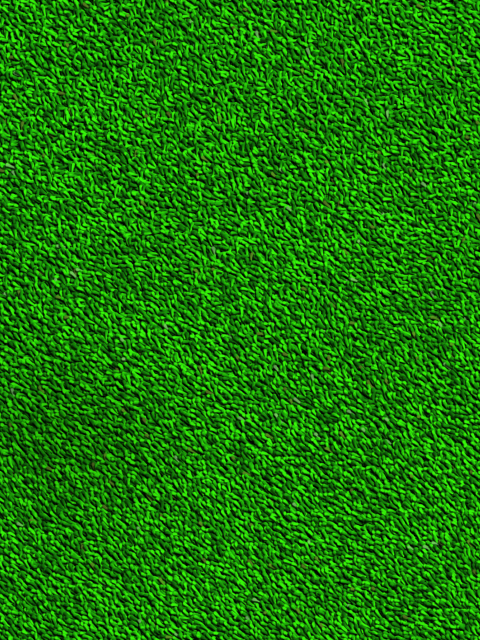
Reproduce this texture procedurally as a Shadertoy shader.

```glsl
// Dense turf of short, glossy green blades leaning down to the right.

// Integer hash: three random values in 0..1 per cell and layer
vec3 hash3(vec2 cell, int layer) {
    uvec3 v = uvec3(ivec3(ivec2(cell) + 512, layer + 1));
    v = v * 1664525u + 1013904223u;
    v.x += v.y * v.z; v.y += v.z * v.x; v.z += v.x * v.y;
    v ^= v >> 16u;
    v.x += v.y * v.z; v.y += v.z * v.x; v.z += v.x * v.y;
    return vec3(v >> 8u) / 16777216.0;
}

float valueNoise(vec2 p, int seed) {
    vec2 cell = floor(p), f = fract(p);
    f = f * f * (3.0 - 2.0 * f);
    float low = mix(hash3(cell, seed).x, hash3(cell + vec2(1, 0), seed).x, f.x);
    float high = mix(hash3(cell + vec2(0, 1), seed).x, hash3(cell + 1.0, seed).x, f.x);
    return mix(low, high, f.y);
}

// Distance to a slightly bent, tapering blade that lies along x
float bladeDistance(vec2 q, float halfLength, float bend) {
    q.y += bend * (q.x * q.x - 0.25);
    float halfWidth = 0.25 - 0.09 * q.x / halfLength;
    return length(vec2(max(abs(q.x) - halfLength, 0.0), q.y)) - halfWidth;
}

// Green ramp: red rises only in the bright tones
vec3 grassColor(float tone) {
    return vec3(0.037 + 0.2 * tone * tone, tone, 0.036);
}

void mainImage(out vec4 fragColor, in vec2 fragCoord) {
    vec2 uv = fragCoord / iResolution.xy;
    vec2 p = fragCoord / iResolution.x * 102.0;
    float soft = 0.1 + 0.5 * 102.0 / iResolution.x;
    vec3 color = grassColor(0.05);

    // Blades lie more evenly near the bottom
    float lean = -0.72 + 0.4 * (valueNoise(p * 0.07, 40) - 0.5);
    float spread = mix(0.65, 1.3, smoothstep(0.2, 0.9, uv.y));

    // Three layers, from deep and dark to high and bright
    for (int layer = 0; layer < 3; layer++) {
        vec2 grid = p + float(layer) * vec2(0.37, 0.61);
        vec2 home = floor(grid);
        for (int y = 2; y >= -2; y--)
        for (int x = -2; x <= 2; x++) {
            vec2 cell = home + vec2(x, y);
            vec3 place = hash3(cell, layer);
            vec3 shape = hash3(cell, layer + 10);
            vec3 tint = hash3(cell, layer + 20);

            float angle = lean + spread * (place.z + shape.x - 1.0);
            float c = cos(angle), s = sin(angle);
            mat2 turn = mat2(c, -s, s, c);
            vec2 offset = grid - cell - 0.1 - 0.8 * place.xy;
            vec2 q = turn * offset;
            float halfLength = mix(0.45, 0.95, shape.y);
            float bend = 0.35 * (shape.z - 0.5);

            // Shadow cast to the lower left
            vec2 shadowPoint = turn * (offset + vec2(0.22, 0.32));
            float shadow = smoothstep(soft, -soft, bladeDistance(shadowPoint, halfLength, bend));
            color *= 1.0 - 0.74 * shadow;

            // Lit upper edge and a fade towards one end
            float tone = 0.27 + 0.15 * float(layer) + 0.5 * (tint.x - 0.25);
            float fade = q.x / halfLength * (tint.y < 0.5 ? -1.0 : 1.0);
            tone *= 1.0 + 0.22 * clamp(fade, -1.0, 1.0) + 0.8 * clamp(q.y, -0.3, 0.3);
            vec3 blade = grassColor(clamp(tone, 0.06, 0.92));

            // Rare dry straw and pale glints
            float dry = step(0.988, tint.z);
            vec3 straw = mix(vec3(0.42, 0.4, 0.16), vec3(0.55, 0.7, 0.5), step(0.997, tint.z));
            blade = mix(blade, straw, 0.65 * dry);

            float cover = smoothstep(soft, -soft, bladeDistance(q, halfLength, bend));
            color = mix(color, blade, cover);
        }
    }

    // Faint mottling and a dim patch at the lower left
    float light = 1.0 + 0.08 * valueNoise(p * 0.09, 50);
    vec2 dim = (uv - vec2(0.1, 0.32)) / vec2(0.25, 0.13);
    light *= 1.0 - 0.14 * exp(-dot(dim, dim));
    fragColor = vec4(clamp(color * light, 0.0, 1.0), 1.0);
}
```
